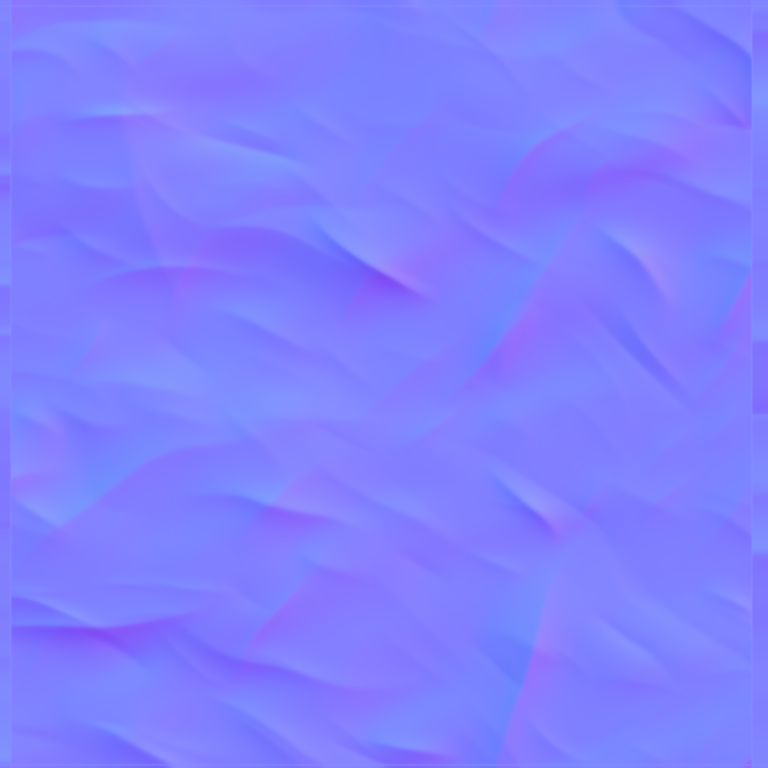
This texture map is drawn by a WebGL 1 fragment shader. Its source:

```glsl
precision highp float;
// Tangent-space normal map of softly crumpled cloth with tapered, mostly level folds.
uniform vec2 u_resolution;

const vec2 FRAME_MIN = vec2(0.014, 0.004);
const vec2 FRAME_MAX = vec2(0.979, 0.992);
const vec3 SEAM_COLOR = vec3(0.53, 0.55, 1.0);

vec2 hash22(vec2 p) {
  vec3 q = fract(p.xyx * vec3(0.1031, 0.1030, 0.0973));
  q += dot(q, q.yzx + 33.33);
  return fract((q.xx + q.yz) * q.zy);
}

float valueNoise(vec2 p) {
  vec2 cell = floor(p);
  vec2 f = fract(p);
  vec2 u = f * f * f * (f * (f * 6.0 - 15.0) + 10.0);
  float bottom = mix(hash22(cell).x, hash22(cell + vec2(1.0, 0.0)).x, u.x);
  float top = mix(hash22(cell + vec2(0.0, 1.0)).x, hash22(cell + 1.0).x, u.x);
  return mix(bottom, top, u.y);
}

vec2 rotate(vec2 p, float angle) {
  float c = cos(angle);
  float s = sin(angle);
  return vec2(c * p.x + s * p.y, c * p.y - s * p.x);
}

// Rounded crest with a different falloff on each side and tapered ends.
float foldProfile(vec2 p, float halfLength, vec2 widths, float bend, float crest) {
  float t = p.x / halfLength;
  float taper = max(1.0 - t * t, 0.0);
  float d = p.y + bend * p.x * p.x;
  float r = sqrt(d * d + crest * crest) - crest;
  float width = d > 0.0 ? widths.x : widths.y;
  return min(widths.x, widths.y) * exp(-r / width) * taper * taper;
}

// One randomly placed fold per grid cell; slope is independent of scale.
float foldLayer(vec2 uv, float scale, float maxSlope, float seed) {
  vec2 p = uv * scale;
  vec2 base = floor(p);
  float height = 0.0;
  for (int j = -1; j <= 1; j++) {
    for (int i = -1; i <= 1; i++) {
      vec2 cell = base + vec2(float(i), float(j));
      vec2 place = hash22(cell + seed);
      vec2 shape = hash22(cell + seed + 41.7);
      vec2 kind = hash22(cell + seed + 83.1);
      vec2 widths = mix(vec2(0.06), vec2(0.2), hash22(cell + seed + 127.3));
      vec2 center = cell + mix(vec2(0.3), vec2(0.7), place);

      // Folds lean up on the left and down on the right; a few stand steeply.
      float steep = step(0.8, kind.x);
      float lean = mix(0.25, -0.5, clamp(center.x / scale, 0.0, 1.0));
      float angle = lean + (shape.x - 0.5) * 0.7 + steep * 1.45;
      float slope = mix(0.05, maxSlope, kind.y * kind.y) * mix(1.0, 0.7, steep);
      float direction = kind.x < 0.18 ? -0.7 : 1.0;
      float halfLength = mix(0.5, 0.95, shape.y);
      float bend = (place.x - 0.5) * 0.7;

      vec2 local = rotate(p - center, angle);
      height += direction * slope
        * foldProfile(local, halfLength, widths, bend, 0.005 * scale);
    }
  }
  return height / scale;
}

float clothHeight(vec2 uv) {
  // Bend the folds before placing them.
  vec2 warp = vec2(valueNoise(uv * 5.0 + 3.1), valueNoise(uv * 5.0 + 19.4)) - 0.5;
  vec2 ripple = vec2(valueNoise(uv * 13.0 + 7.7), valueNoise(uv * 13.0 + 31.2)) - 0.5;
  vec2 q = uv + warp * 0.05 + ripple * 0.012;

  float folds = foldLayer(q, 3.7, 0.44, 11.0)
    + foldLayer(q + 0.37, 6.3, 0.42, 57.0)
    + foldLayer(q + 0.71, 10.0, 0.22, 93.0);

  // Broad swells stretched along the folds.
  float swells = 0.0135 * valueNoise(rotate(q, -0.2) * vec2(3.0, 6.0) + 5.3)
    + 0.005 * valueNoise(rotate(q, 0.35) * vec2(6.0, 13.0) + 23.8);
  return folds + swells;
}

vec3 surfaceNormal(vec2 uv, float stepSize) {
  float h = clothHeight(uv);
  float hx = clothHeight(uv + vec2(stepSize, 0.0));
  float hy = clothHeight(uv + vec2(0.0, stepSize));
  return normalize(vec3(h - hx, h - hy, stepSize));
}

void main() {
  vec2 uv = gl_FragCoord.xy / u_resolution;
  float pixel = 1.0 / min(u_resolution.x, u_resolution.y);

  // The thin margins repeat a shifted edge sample as flat streaks.
  vec2 inner = clamp(uv, FRAME_MIN, FRAME_MAX);
  float margin = step(0.00001, abs(uv.x - inner.x));
  vec3 normal = surfaceNormal(inner + vec2(0.0, 0.37 * margin), 0.002);
  normal.x *= 1.0 - margin;
  vec3 color = normalize(normal) * 0.5 + 0.5;

  // A faint pale seam softens the border of the margins.
  vec2 gap = min(abs(uv - FRAME_MIN), abs(uv - FRAME_MAX));
  float seam = 1.0 - smoothstep(0.0, 0.0015 + pixel, min(gap.x, gap.y));
  gl_FragColor = vec4(mix(color, SEAM_COLOR, seam * 0.5), 1.0);
}
```
